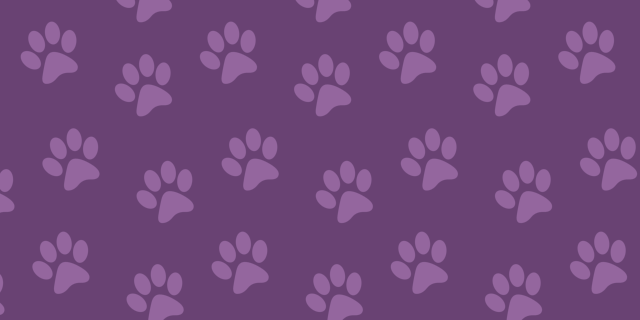
A Shadertoy shader for this pattern:

```glsl
const vec3 BACKGROUND = vec3(0.41, 0.26, 0.45);
const vec3 PAW_COLOUR = vec3(0.58, 0.40, 0.62);
const float PAW_SCALE = 0.1736;
const float COLUMN_STEP = 0.56;
const vec2 PARTNER_OFFSET = vec2(0.2943, -0.1016);
const int CURVE_STEPS = 7;

// Row anchors: each row is shifted sideways by its own amount
const vec2 ROWS[4] = vec2[4](
    vec2(0.1536, 1.130), vec2(0.1536, 0.836),
    vec2(0.2214, 0.5026), vec2(0.1901, 0.1797));

// Toe centre (xy) and lean from vertical (z)
const vec3 TOES[4] = vec3[4](
    vec3(-0.33, -0.14, 0.90), vec3(-0.225, 0.195, 0.45),
    vec3(0.06, 0.35, 0.12), vec3(0.355, 0.20, -0.10));

// Control loop of the main pad
const vec2 PAD[8] = vec2[8](
    vec2(-0.03, 0.01), vec2(0.20, 0.01), vec2(0.53, -0.19), vec2(0.50, -0.37),
    vec2(0.22, -0.36), vec2(0.06, -0.56), vec2(-0.14, -0.57), vec2(-0.10, -0.29));

vec2 rotate(vec2 p, float angle) {
    float c = cos(angle), s = sin(angle);
    return vec2(c * p.x - s * p.y, s * p.x + c * p.y);
}

float ellipseDistance(vec2 p, vec2 radii) {
    float k = length(p / radii);
    return k * (k - 1.0) / max(length(p / (radii * radii)), 1e-4);
}

vec2 bezier(vec2 a, vec2 b, vec2 c, float t) {
    return mix(mix(a, b, t), mix(b, c, t), t);
}

// Signed distance to the closed quadratic spline through the edge midpoints
float padDistance(vec2 p) {
    float nearest = 1e3;
    float side = 1.0;
    for (int i = 0; i < 8; i++) {
        vec2 control = PAD[i];
        vec2 start = 0.5 * (PAD[(i + 7) % 8] + control);
        vec2 end = 0.5 * (control + PAD[(i + 1) % 8]);
        vec2 a = start;
        for (int j = 1; j <= CURVE_STEPS; j++) {
            vec2 b = bezier(start, control, end, float(j) / float(CURVE_STEPS));
            vec2 edge = b - a, toPoint = p - a;
            float t = clamp(dot(toPoint, edge) / dot(edge, edge), 0.0, 1.0);
            nearest = min(nearest, length(toPoint - edge * t));
            // Flip the side on each crossing of a ray towards +x
            if ((a.y > p.y) != (b.y > p.y) &&
                toPoint.x < edge.x * toPoint.y / edge.y) side = -side;
            a = b;
        }
    }
    return side * nearest;
}

float pawDistance(vec2 p) {
    if (max(abs(p.x), abs(p.y)) > 0.75) return 1.0;
    float d = padDistance(p);
    for (int i = 0; i < 4; i++) {
        vec2 q = rotate(p - TOES[i].xy, -TOES[i].z);
        d = min(d, ellipseDistance(q, vec2(0.135, 0.206)));
    }
    return d;
}

// Repeat a paw along x, centred on its anchor
float pawRow(vec2 p, vec2 anchor, float spacing, float scale) {
    vec2 q = p - anchor;
    q.x -= spacing * round(q.x / spacing);
    return scale * pawDistance(q / scale);
}

void mainImage(out vec4 fragColor, in vec2 fragCoord) {
    vec2 p = fragCoord / iResolution.y;
    float d = 1.0;
    for (int i = 0; i < 4; i++) {
        d = min(d, pawRow(p, ROWS[i], COLUMN_STEP, PAW_SCALE));
        d = min(d, pawRow(p, ROWS[i] + PARTNER_OFFSET, COLUMN_STEP, PAW_SCALE));
    }
    float softness = 0.75 / iResolution.y;
    float coverage = 1.0 - smoothstep(-softness, softness, d);
    fragColor = vec4(mix(BACKGROUND, PAW_COLOUR, coverage), 1.0);
}
```
